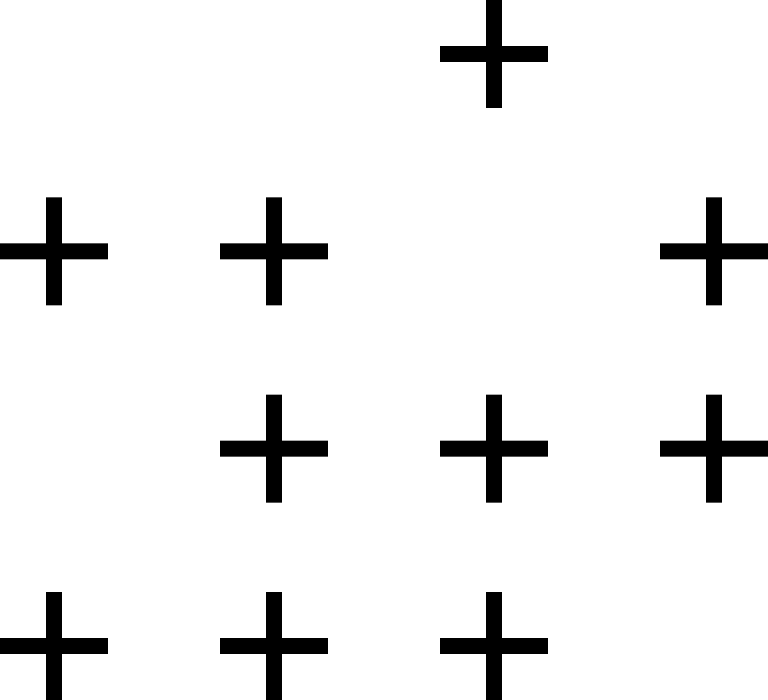
A Shadertoy shader for this pattern:

```glsl
// Lengths are fractions of the canvas width
#define GRID 4
#define ARM_SPAN 0.140625
#define BAR_WIDTH 0.0208333
#define PRESENT_BITS 0x4BE7
#define INK vec3(0.0)
#define PAPER vec3(1.0)

// Signed distance to an axis-aligned box
float boxDistance(vec2 p, vec2 halfSize) {
    vec2 d = abs(p) - halfSize;
    return length(max(d, 0.0)) + min(max(d.x, d.y), 0.0);
}

// Union of a horizontal and a vertical bar
float plusDistance(vec2 p) {
    vec2 bar = 0.5 * vec2(ARM_SPAN, BAR_WIDTH);
    return min(boxDistance(p, bar), boxDistance(p, bar.yx));
}

// One bit per cell, counted from the lower left, row by row
bool isPresent(ivec2 cell) {
    return ((PRESENT_BITS >> (cell.y * GRID + cell.x)) & 1) == 1;
}

void mainImage(out vec4 fragColor, in vec2 fragCoord) {
    float pixel = 1.0 / iResolution.x;
    vec2 p = fragCoord * pixel;

    // Outer marks touch the canvas edges; the rest are evenly spaced
    vec2 canvas = iResolution.xy * pixel;
    vec2 pitch = (canvas - ARM_SPAN) / float(GRID - 1);
    vec2 first = vec2(0.5 * ARM_SPAN);
    vec2 cell = clamp(floor((p - first) / pitch + 0.5), 0.0, float(GRID - 1));

    // Antialiased coverage over one pixel
    float dist = plusDistance(p - first - cell * pitch);
    float coverage = clamp(0.5 - dist / pixel, 0.0, 1.0);
    if (!isPresent(ivec2(cell))) coverage = 0.0;

    fragColor = vec4(mix(PAPER, INK, coverage), 1.0);
}
```
